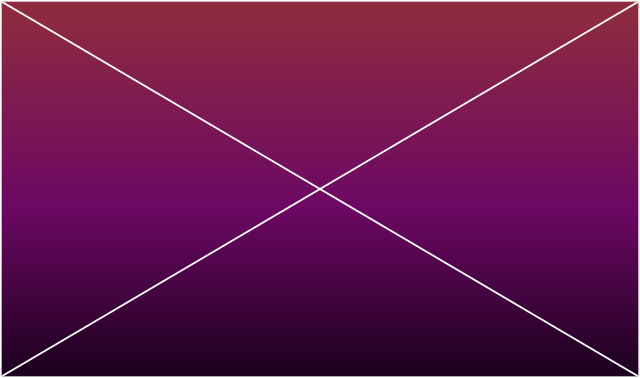
Reproduce this background procedurally as a Shadertoy shader.

```glsl
const vec3 TOP_COLOR = vec3(0.562, 0.176, 0.243);
const vec3 MIDDLE_COLOR = vec3(0.424, 0.031, 0.388);
const vec3 BOTTOM_COLOR = vec3(0.105, 0.0, 0.115);
const vec3 LINE_COLOR = vec3(0.99);

// Lengths are fractions of the canvas height
const float MIDDLE_HEIGHT = 0.45;
const float FRAME_WIDTH = 0.0044;
const float DIAGONAL_WIDTH = 0.0048;

vec3 verticalGradient(float height) {
    vec3 lower = mix(BOTTOM_COLOR, MIDDLE_COLOR, clamp(height / MIDDLE_HEIGHT, 0.0, 1.0));
    float upperBlend = clamp((height - MIDDLE_HEIGHT) / (1.0 - MIDDLE_HEIGHT), 0.0, 1.0);
    return mix(lower, TOP_COLOR, upperBlend);
}

// Antialiased coverage of a shape from its signed distance
float coverage(float signedDistance, float pixelSize) {
    return clamp(0.5 - signedDistance / pixelSize, 0.0, 1.0);
}

void mainImage(out vec4 fragColor, in vec2 fragCoord) {
    float pixelSize = 1.0 / iResolution.y;
    vec2 halfSize = 0.5 * iResolution.xy * pixelSize;
    vec2 point = fragCoord * pixelSize;

    // Mirror into one quadrant, where both diagonals become one line
    vec2 folded = abs(point - halfSize);
    vec2 innerCorner = halfSize - FRAME_WIDTH;
    vec2 diagonal = normalize(innerCorner);

    float diagonalDistance = abs(folded.x * diagonal.y - folded.y * diagonal.x);
    float crossMask = coverage(diagonalDistance - 0.5 * DIAGONAL_WIDTH, pixelSize);

    // Border around the canvas
    vec2 beyondInner = folded - innerCorner;
    float frameMask = coverage(-max(beyondInner.x, beyondInner.y), pixelSize);

    vec3 color = verticalGradient(point.y);
    color = mix(color, LINE_COLOR, max(crossMask, frameMask));
    fragColor = vec4(color, 1.0);
}
```
